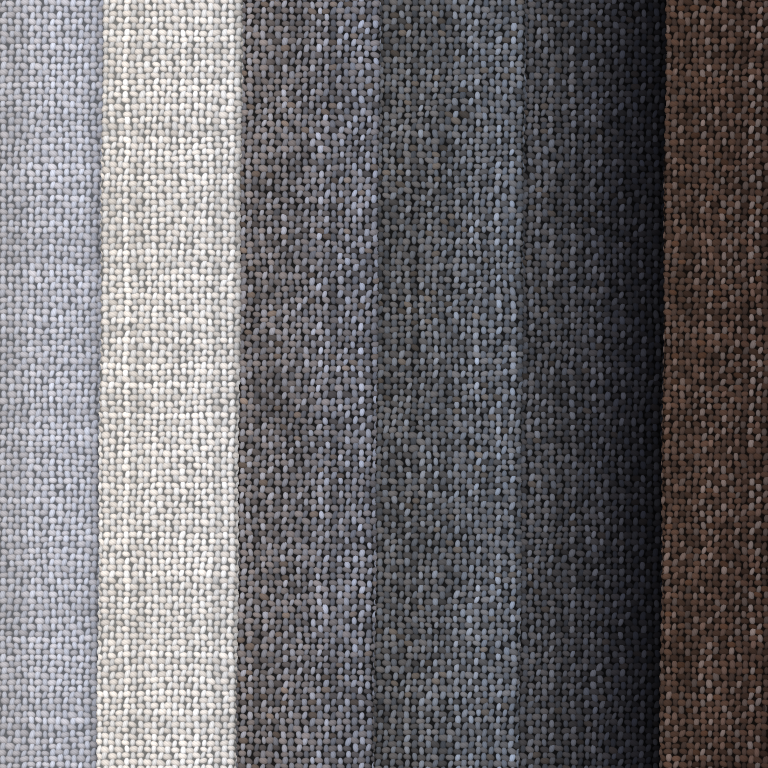
This texture is drawn by a Shadertoy shader. Its source:

```glsl
// Six overlapping vertical folds of woven cloth, pale on the left, charcoal and brown on the right.
// Each fold has a colour ramp and edge shadow; rounded stitches that overlap
// their neighbours form the weave, tinted by hashes and layered sines.

const float FOLD_EDGES[7] = float[7](-0.06, 0.130, 0.312, 0.491, 0.680, 0.863, 1.04);
const vec3 FOLD_LEFT[6] = vec3[6](
    vec3(0.64, 0.645, 0.665), vec3(0.785, 0.78, 0.765), vec3(0.35, 0.335, 0.335),
    vec3(0.275, 0.275, 0.28), vec3(0.215, 0.215, 0.225), vec3(0.22, 0.17, 0.145));
const vec3 FOLD_RIGHT[6] = vec3[6](
    vec3(0.66, 0.675, 0.715), vec3(0.765, 0.765, 0.76), vec3(0.335, 0.335, 0.355),
    vec3(0.305, 0.315, 0.335), vec3(0.09, 0.09, 0.105), vec3(0.20, 0.152, 0.132));
const float FOLD_LEAN = 0.008;
const vec2 THREADS = vec2(110.0, 122.0);     // weave cells across the canvas
const vec2 WARP_SIZE = vec2(0.43, 0.76);     // half size of a vertical stitch
const vec2 WEFT_SIZE = vec2(0.69, 0.56);     // half size of a horizontal stitch
const float STITCH_TILT = 0.10;
const float TILT_SPREAD = 0.40;
const vec3 COOL_SHEEN = vec3(0.97, 1.01, 1.07);
const vec3 WARM_WEFT = vec3(1.02, 0.99, 0.975);
const vec3 SPECK_COLOR = vec3(0.50, 0.49, 0.50);
const float SHADOW_WIDTH = 0.006;
const int SAMPLES = 2;                       // per axis, for smooth edges

float hash(vec2 p) {
    vec3 q = fract(p.xyx * vec3(0.1031, 0.1030, 0.0973));
    q += dot(q, q.yzx + 33.33);
    return fract((q.x + q.y) * q.z);
}

// Slow layered sines for uneven dye and thread drift, about -1 to 1
float mottle(vec2 p) {
    return 0.4 * sin(p.x * 31.0 + 2.5 * sin(p.y * 13.0))
         + 0.35 * sin(p.y * 23.0 + 3.0 * sin(p.x * 17.0))
         + 0.25 * sin(p.x * 67.0 - p.y * 41.0);
}

// Offset from a stitch centre, scaled so that its rim has length 1
vec2 stitchSpace(vec2 grid, vec2 cell, float warp, float fold) {
    vec2 seed = cell + fold * 57.0;
    vec2 wobble = vec2(hash(seed + 3.1), hash(seed + 7.7)) - 0.5;
    vec2 v = grid - cell - 0.5 + 0.22 * wobble;
    float tilt = STITCH_TILT + TILT_SPREAD * (hash(seed + 13.0) - 0.5);
    v += tilt * (warp > 0.5 ? vec2(-v.y, 0.0) : vec2(0.0, v.x));
    vec2 size = mix(WEFT_SIZE, WARP_SIZE, warp);
    return v / (size * (0.88 + 0.24 * hash(seed + 29.0)));
}

vec3 cloth(vec2 p) {
    // Find the fold and the position across it
    float scallop = 0.0010 * sin(p.y * THREADS.y * 3.14159) + 0.0008 * sin(p.y * 19.0);
    float x = p.x - FOLD_LEAN * (p.y - 0.5) + scallop;
    int fold = 0;
    for (int i = 1; i < 6; i++) {
        if (x > FOLD_EDGES[i]) fold = i;
    }
    float foldId = float(fold);
    float fromLeft = x - FOLD_EDGES[fold];
    float toRight = FOLD_EDGES[fold + 1] - x;
    float across = fromLeft / (fromLeft + toRight);
    vec3 base = mix(FOLD_LEFT[fold], FOLD_RIGHT[fold], smoothstep(0.05, 0.95, across));
    float pale = fold < 2 ? 1.0 : 0.0;
    float brown = fold == 5 ? 1.0 : 0.0;

    // Weave grid, with a small drift and a different phase in each fold
    vec2 grid = p * THREADS + vec2(foldId * 0.37, foldId * 0.61);
    grid += 0.25 * vec2(mottle(p * 1.3 + 4.0), mottle(p.yx * 1.4 + 9.0));

    // Topmost stitch among this cell and its four side neighbours
    vec2 home = floor(grid);
    vec2 cell = home;
    vec2 local = vec2(0.0);
    float warp = 0.0;
    float top = -9.0;
    for (int i = 0; i < 9; i++) {
        vec2 stepTo = vec2(i % 3 - 1, i / 3 - 1);
        if (abs(stepTo.x) + abs(stepTo.y) > 1.5) continue;
        vec2 other = home + stepTo;
        float kind = mod(other.x + other.y, 2.0);
        vec2 v = stitchSpace(grid, other, kind, foldId);
        float height = 1.0 - dot(v, v);
        if (height > top) {
            top = height;
            cell = other;
            local = v;
            warp = kind;
        }
    }
    vec2 seed = cell + foldId * 57.0;
    float cover = smoothstep(-0.05, 0.42, top);
    float dome = 0.82 + 0.30 * top + 0.14 * (local.y - local.x * 0.5);
    dome += 0.04 * sin((local.x + local.y) * 9.0);

    // Thread colour: cool bright vertical stitches, warm dull horizontal ones
    float streak = hash(vec2(cell.x, foldId + 19.0));
    float slub = hash(vec2(cell.y, foldId + 83.0));
    vec3 yarn = base * mix(WARM_WEFT, COOL_SHEEN, warp * (1.0 - 0.6 * pale));
    yarn *= 1.0 + mix(0.46, 0.10, pale) * (hash(seed) - 0.5) + 0.12 * (streak + slub - 1.0);
    yarn *= 1.0 + warp * (0.4 + 0.35 * across) * (0.4 + streak) * mix(0.40, 0.04, pale);
    float speck = warp * step(0.58 - 0.2 * across, hash(seed + 41.0)) * (0.4 + 0.6 * streak);
    float speckGain = (1.0 - pale) * 0.24 + 0.30 * brown * across;
    yarn = mix(yarn, SPECK_COLOR * mix(0.55 + base * 1.2, vec3(1.0), brown), speck * speckGain);
    float fleck = step(0.93, hash(seed + 23.0)) * (1.0 - pale) * (1.0 - warp);
    yarn *= mix(vec3(1.0), vec3(1.0, 0.95, 0.89), fleck);

    vec3 gap = base * mix(0.32, 0.60, pale);
    vec3 color = mix(gap, yarn * dome * mix(1.16, 1.06, pale), cover);
    color *= 1.0 + mix(0.05, 0.010, pale) * mottle(p);

    // Fold relief: tucked shadow at the right, soft lit roll at the left
    float tuck = exp(-max(toRight, 0.0) / SHADOW_WIDTH);
    color *= 1.0 - (fold == 2 || fold == 3 ? 0.20 : 0.26) * tuck;
    float deep = fold == 4 ? exp(-max(toRight, 0.0) / 0.022) : 0.0;
    color *= 1.0 - 0.50 * deep;
    float roll = exp(-pow((fromLeft - 0.018) / 0.016, 2.0));
    color *= 1.0 + (fold == 0 ? 0.0 : 0.05) * roll;
    return color * (1.0 - 0.15 * (1.0 - smoothstep(0.0, 0.0035, fromLeft)));
}

void mainImage(out vec4 fragColor, in vec2 fragCoord) {
    vec3 sum = vec3(0.0);
    for (int j = 0; j < SAMPLES; j++) {
        for (int i = 0; i < SAMPLES; i++) {
            vec2 offset = (vec2(i, j) + 0.5) / float(SAMPLES) - 0.5;
            sum += cloth((fragCoord + offset) / iResolution.xy);
        }
    }
    fragColor = vec4(clamp(sum / float(SAMPLES * SAMPLES), 0.0, 1.0), 1.0);
}
```
